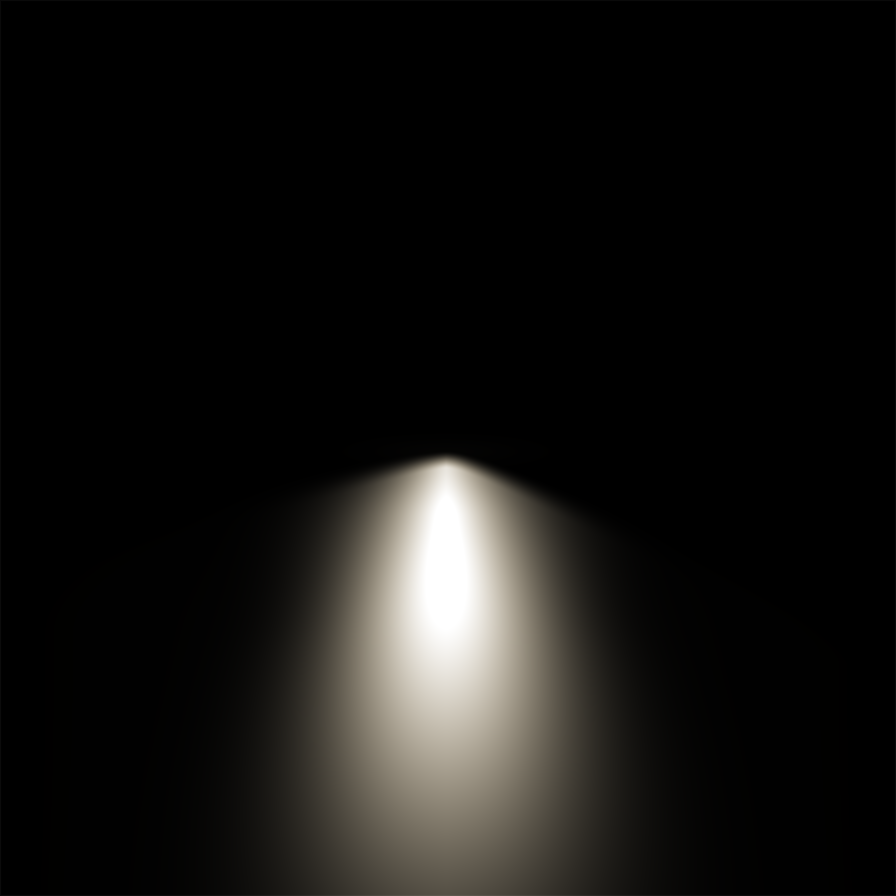
Write a three.js fragment shader that draws this background.

```glsl
varying vec2 vUv;

// Upper rim of the beam: drops away from the apex, more steeply on the right
float rimMask(float side, float depth) {
  float slope = mix(0.17, 0.40, smoothstep(-0.03, 0.03, side));
  float rim = slope * (sqrt(side * side + 0.0009) - 0.03);
  float softness = 0.016 + 0.12 * abs(side);
  return smoothstep(-0.004, softness, depth - rim);
}

// Cross section of the beam, widening with the root of the depth
float beamProfile(float side, float depth) {
  float halfWidth = 0.022 + 0.172 * sqrt(depth);
  float sharpness = mix(1.5, 2.15, smoothstep(0.0, 0.2, depth));
  return exp(-0.69 * pow(abs(side) / halfWidth, sharpness));
}

// Brightness along the axis, strongest a little below the apex
float axisFalloff(float depth) {
  float fromPeak = max(depth - 0.1, 0.0);
  float onset = mix(0.86, 1.0, smoothstep(0.0, 0.07, depth));
  return onset * exp(-fromPeak * fromPeak / 0.12);
}

void main() {
  vec2 apex = vec2(0.498, 0.493);
  float side = vUv.x - apex.x;
  float drop = apex.y - vUv.y;
  float depth = max(drop, 0.0);

  // Main beam and its wide, faint spill
  float beam = 1.03 * beamProfile(side, depth) * axisFalloff(depth);
  float spill = 0.045 * exp(-7.0 * abs(side)) * smoothstep(0.0, 0.2, depth);
  float light = (beam + spill) * rimMask(side, drop);

  // Dim haze just above the apex
  vec2 haze = vec2(side / 0.08, (drop + 0.003) / 0.014);
  light += 0.016 * exp(-dot(haze, haze));
  light = clamp(light, 0.0, 1.0);

  // Warm in the dim parts, white in the core
  vec3 warmTint = vec3(1.0, 0.935, 0.805);
  vec3 color = light * mix(warmTint, vec3(1.0), light * light * light);

  // Thin dim frame
  vec2 border = min(vUv, 1.0 - vUv);
  float frame = 1.0 - smoothstep(0.0, 0.002, min(border.x, border.y));
  color += 0.05 * frame;

  gl_FragColor = vec4(color, 1.0);
}
```
